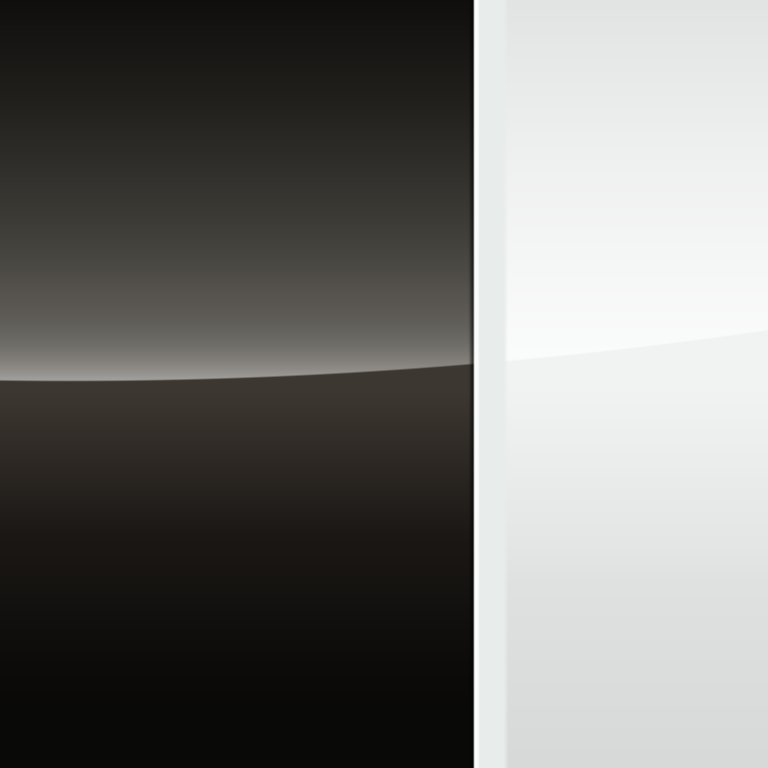
Reproduce this background procedurally as a three.js fragment shader.

```glsl
// Draws a glossy black panel beside a white one, split by a pale bevel and crossed by a curved sheen.
varying vec2 vUv;

// Layout, in canvas units
const float SPLIT_X = 0.617;
const float RIM_WIDTH = 0.006;
const float BEVEL_END_X = 0.659;
const float SEAM_WIDTH = 0.008;
const float EDGE_SOFT = 0.0016;
const float HORIZON_BASE = 0.504;
const float HORIZON_BEND = 0.08;
const float HORIZON_LOW_X = 0.09;

// Black panel
const vec3 BLACK_TOP = vec3(0.060, 0.056, 0.051);
const vec3 BLACK_UPPER = vec3(0.130, 0.122, 0.110);
const vec3 BLACK_MIDDLE = vec3(0.295, 0.285, 0.262);
const vec3 SHEEN_GLOW = vec3(0.350, 0.350, 0.360);
const float GLOW_FALLOFF = 0.053;
const vec3 BROWN = vec3(0.236, 0.216, 0.190);
const vec3 BROWN_DEEP = vec3(0.105, 0.092, 0.081);
const vec3 BLACK_BOTTOM = vec3(0.036, 0.034, 0.030);

// White panel
const vec3 WHITE_TOP = vec3(0.885, 0.890, 0.890);
const vec3 WHITE_UPPER = vec3(0.940, 0.942, 0.942);
const vec3 WHITE_SHEEN = vec3(0.982, 0.984, 0.984);
const vec3 WHITE_LOWER = vec3(0.947, 0.950, 0.950);
const vec3 WHITE_SHADE = vec3(0.880, 0.886, 0.884);
const vec3 WHITE_BOTTOM = vec3(0.842, 0.850, 0.846);

// Bevel between the panels
const vec3 RIM = vec3(0.985, 0.992, 0.988);
const vec3 BEVEL = vec3(0.908, 0.930, 0.925);

// Antialiased step across an edge
float edge(float at, float x) {
  return smoothstep(at - EDGE_SOFT, at + EDGE_SOFT, x);
}

// Linear position between two levels
float ramp(float from, float to, float x) {
  return clamp((x - from) / (to - from), 0.0, 1.0);
}

float horizon(float x) {
  float d = x - HORIZON_LOW_X;
  return HORIZON_BASE + HORIZON_BEND * d * d;
}

vec3 blackPanel(float y, float above) {
  vec3 upper = mix(BLACK_MIDDLE, BLACK_UPPER, ramp(0.62, 0.87, y));
  upper = mix(upper, BLACK_TOP, ramp(0.87, 1.0, y));
  upper += SHEEN_GLOW * exp(-max(y - HORIZON_BASE, 0.0) / GLOW_FALLOFF);

  vec3 lower = mix(BROWN_DEEP, BROWN, ramp(0.30, 0.49, y));
  lower = mix(BLACK_BOTTOM, lower, smoothstep(0.06, 0.34, y));
  return mix(lower, upper, above);
}

vec3 whitePanel(float y, float above) {
  vec3 upper = mix(WHITE_SHEEN, WHITE_UPPER, ramp(0.54, 0.78, y));
  upper = mix(upper, WHITE_TOP, ramp(0.78, 1.0, y));

  vec3 lower = mix(WHITE_BOTTOM, WHITE_SHADE, ramp(0.0, 0.28, y));
  lower = mix(lower, WHITE_LOWER, ramp(0.24, 0.50, y));
  return mix(lower, upper, above);
}

void main() {
  float x = vUv.x;
  float y = vUv.y;
  float above = edge(horizon(x), y);

  // Black panel darkens into the seam
  vec3 black = blackPanel(y, above);
  black *= 1.0 - 0.65 * smoothstep(SPLIT_X - SEAM_WIDTH, SPLIT_X, x);

  // Bright rim fades into the bevel, then the white panel
  float rimEnd = SPLIT_X + RIM_WIDTH;
  vec3 bevel = mix(RIM, BEVEL, smoothstep(rimEnd - 0.002, rimEnd + 0.002, x));
  float intoWhite = smoothstep(BEVEL_END_X - 0.004, BEVEL_END_X + 0.004, x);
  vec3 pale = mix(bevel, whitePanel(y, above), intoWhite);

  gl_FragColor = vec4(mix(black, pale, edge(SPLIT_X, x)), 1.0);
}
```
